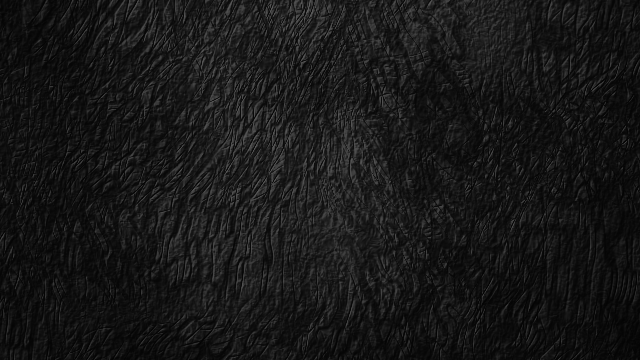
Reproduce this texture procedurally as a WebGL 2 fragment shader.

```glsl
#version 300 es
precision highp float;
// Draws dark, wrinkled leather with fine grain under a soft light from above.

uniform vec2 u_resolution;
out vec4 fragColor;

float hash(vec2 cell) {
    return fract(sin(dot(cell, vec2(127.1, 311.7))) * 43758.5453);
}

float noise(vec2 p) {
    vec2 cell = floor(p);
    vec2 f = fract(p);
    f = f * f * f * (f * (f * 6.0 - 15.0) + 10.0);
    float low = mix(hash(cell), hash(cell + vec2(1.0, 0.0)), f.x);
    float high = mix(hash(cell + vec2(0.0, 1.0)), hash(cell + 1.0), f.x);
    return mix(low, high, f.y);
}

vec2 rotate(vec2 p, float angle) {
    float c = cos(angle);
    float s = sin(angle);
    return vec2(c * p.x - s * p.y, s * p.x + c * p.y);
}

// Bends the plane so that the creases flow and meet.
vec2 warp(vec2 p, float frequency, float amount) {
    vec2 q = p * frequency;
    return p + amount * (vec2(noise(q + 17.3), noise(q + 61.8)) - 0.5);
}

// Depth of drawn-out grooves: 1 at the bottom, 0 on the flat skin.
float grooves(vec2 p, float angle, vec2 frequency, float width) {
    float n = noise(rotate(p, angle) * frequency + 40.0 + angle * 23.0);
    return 1.0 - smoothstep(0.0, width, abs(2.0 * n - 1.0));
}

float patchMask(vec2 p, float frequency, float seed) {
    return smoothstep(0.34, 0.68, noise(p * frequency + seed));
}

// Mostly upright wrinkles, crossed by slanting bundles in patches.
float creaseDepth(vec2 p) {
    vec2 q = warp(warp(p, 2.6, 0.13), 13.0, 0.02);
    float upright = grooves(q, 0.07, vec2(74.0, 14.0), 0.6);
    float leaning = grooves(q, 0.55, vec2(70.0, 14.0), 0.58);
    float falling = grooves(q, -0.52, vec2(76.0, 14.0), 0.58);
    float level = grooves(q, 1.25, vec2(70.0, 17.0), 0.55);
    float depth = upright * (0.3 + 0.55 * patchMask(p, 3.1, 5.0));
    depth = max(depth, 0.9 * leaning * patchMask(p, 3.6, 31.0));
    depth = max(depth, 0.9 * falling * patchMask(p, 3.4, 73.0));
    depth = max(depth, 0.6 * level * patchMask(p, 4.2, 97.0));

    // Sparse folds that gather the wrinkles
    float folds = grooves(q, 0.12, vec2(15.0, 3.0), 0.17);
    folds = max(folds, grooves(q, -0.45, vec2(12.0, 2.8), 0.14));
    return depth + 0.35 * folds * patchMask(p, 3.0, 12.0);
}

// Short wrinkles, pebbles and pores between the creases.
float grainHeight(vec2 p) {
    vec2 q = warp(p, 30.0, 0.012);
    float wrinkles = noise(rotate(q, 0.22) * vec2(122.0, 58.0));
    float pebbles = noise(rotate(q, -0.35) * vec2(155.0, 118.0) + 23.0);
    float pores = noise(rotate(q, 0.6) * 205.0 + 8.0);
    return 0.55 * wrinkles + 0.55 * pebbles + 0.28 * pores;
}

// Broad light: a dim centre glow and a brighter patch at the top.
float lightLevel(vec2 uv) {
    vec2 centre = (uv - vec2(0.5, 0.54)) * vec2(2.7, 1.8);
    vec2 top = (uv - vec2(0.52, 1.04)) * vec2(3.4, 4.2);
    return 0.048 + 0.106 * exp(-dot(centre, centre)) + 0.095 * exp(-dot(top, top));
}

void main() {
    vec2 uv = gl_FragCoord.xy / u_resolution;
    vec2 p = gl_FragCoord.xy / u_resolution.y;

    // Relief shading from the slope towards the light
    vec2 lightStep = 0.0029 * vec2(-0.68, 0.73);
    float depth = creaseDepth(p);
    float creaseSlope = creaseDepth(p + lightStep) - depth;
    float grainSlope = grainHeight(p) - grainHeight(p + lightStep);
    float slope = 0.85 * creaseSlope + grainSlope;
    float relief = slope / (1.0 + 1.6 * abs(slope));
    float shade = exp(3.2 * relief);

    // Hollows lose light
    float hollow = mix(1.15, 0.45, clamp(depth, 0.0, 1.0));
    float mottling = 0.78 + 0.44 * noise(warp(p, 4.0, 0.1) * 5.0 + 52.0);

    float tone = 0.003 + lightLevel(uv) * mottling * hollow * shade;
    tone = tone / (1.0 + 0.4 * max(tone - 0.22, 0.0) / 0.22);
    fragColor = vec4(vec3(tone), 1.0);
}
```
